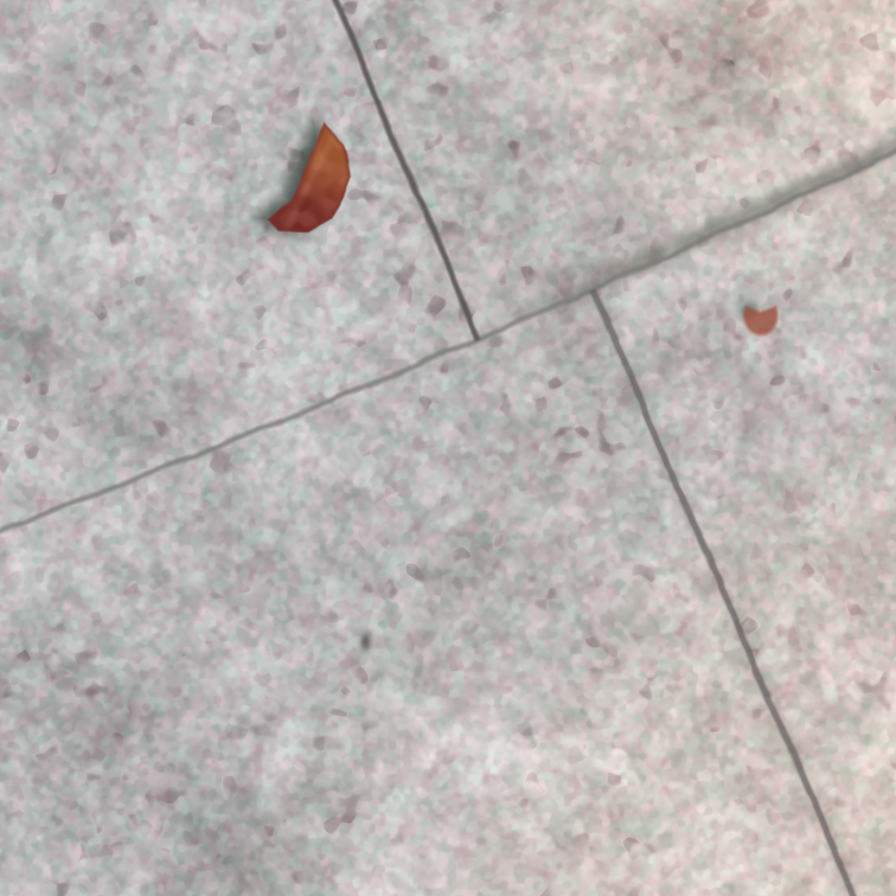
Give the GLSL for this texture, as a Shadertoy shader.

```glsl
const vec3 STONE = vec3(0.735, 0.728, 0.728);
const vec3 WARM_TINT = vec3(0.125, 0.072, 0.035);
const vec3 JOINT_DARK = vec3(0.33, 0.31, 0.31);
const vec3 JOINT_PALE = vec3(0.47, 0.47, 0.46);
const vec3 MOSS = vec3(0.47, 0.48, 0.45);
const vec3 SHADOW = vec3(0.22, 0.27, 0.24);
const vec3 LEAF_ORANGE = vec3(0.64, 0.36, 0.22);
const vec3 LEAF_RED = vec3(0.47, 0.19, 0.17);
const float GRAIN = 0.20;
const float MOTTLE = 0.022;
const float SOFTNESS = 0.0018;

// Stains: centre, radius, brightness change
const vec4 STAINS[11] = vec4[11](
    vec4(0.49, 0.33, 0.10, -0.055), vec4(0.27, 0.04, 0.09, -0.10),
    vec4(0.08, 0.20, 0.11, -0.065), vec4(0.04, 0.62, 0.06, -0.09),
    vec4(0.20, 0.55, 0.08, -0.065), vec4(0.81, 0.94, 0.07, -0.10),
    vec4(0.56, 0.80, 0.09, -0.07), vec4(0.84, 0.37, 0.06, -0.06),
    vec4(0.50, 0.18, 0.10, 0.055), vec4(0.28, 0.64, 0.10, 0.05),
    vec4(0.66, 0.57, 0.11, -0.04));

// Large leaf outline, clockwise from the tip
const vec2 LEAF[10] = vec2[10](
    vec2(0.362, 0.863), vec2(0.385, 0.838), vec2(0.392, 0.803),
    vec2(0.380, 0.770), vec2(0.371, 0.756), vec2(0.344, 0.741),
    vec2(0.311, 0.743), vec2(0.299, 0.755), vec2(0.326, 0.777),
    vec2(0.343, 0.817));

vec2 hash2(vec2 p) {
    vec3 q = fract(vec3(p.xyx) * vec3(0.1031, 0.1030, 0.0973));
    q += dot(q, q.yzx + 33.33);
    return fract((q.xx + q.yz) * q.zy);
}

// Smooth cellular noise: jittered cells blend their random values
vec2 cellNoise(vec2 p) {
    vec2 cell = floor(p), f = fract(p), sum = vec2(0.0);
    float total = 0.0;
    for (int y = -1; y <= 1; y++)
    for (int x = -1; x <= 1; x++) {
        vec2 o = vec2(x, y);
        vec2 d = o + hash2(cell + o) - f;
        float w = exp(-5.0 * dot(d, d));
        sum += w * hash2(cell + o + 71.0);
        total += w;
    }
    return sum / total - 0.5;
}

float layeredSines(vec2 p) {
    float sum = 0.0, amp = 1.0;
    for (int i = 0; i < 5; i++) {
        p += 0.7 * sin(p.yx * 1.3 + float(i));
        sum += amp * sin(p.x) * sin(p.y + 1.7);
        p = mat2(1.3, 1.1, -1.1, 1.3) * p;
        amp *= 0.65;
    }
    return sum;
}

float leafDistance(vec2 p) {
    float d = 1.0, side = 1.0;
    for (int i = 0; i < 10; i++) {
        vec2 a = LEAF[i], b = LEAF[(i + 1) % 10], e = b - a, w = p - a;
        d = min(d, length(w - e * clamp(dot(w, e) / dot(e, e), 0.0, 1.0)));
        bvec3 c = bvec3(p.y >= a.y, p.y < b.y, e.x * w.y > e.y * w.x);
        if (all(c) || !any(c)) side = -side;
    }
    return side * d;
}

float fill(float d, float soft) { return 1.0 - smoothstep(-soft, soft, d); }

void mainImage(out vec4 fragColor, in vec2 fragCoord) {
    vec2 p = fragCoord / iResolution.xy;
    float soft = max(SOFTNESS, 0.8 / iResolution.y);

    // Stone with warm light at the right
    float warmth = 0.95 * smoothstep(0.35, 1.0, p.x) * smoothstep(0.45, 1.05, p.y)
        + 0.75 * smoothstep(0.75, 1.55, p.x + 0.6 * (1.0 - p.y)) * smoothstep(0.75, 0.3, p.y);
    vec3 col = STONE + WARM_TINT * warmth;
    for (int i = 0; i < 11; i++) {
        vec2 d = (p - STAINS[i].xy) / STAINS[i].z;
        col += STAINS[i].w * exp(-dot(d, d));
    }

    // Mottling, grain and dark pits
    col += MOTTLE * layeredSines(p * 17.0);
    vec2 coarse = cellNoise(p * 34.0), mid = cellNoise(p * 72.0 + 9.0);
    vec2 fine = cellNoise(p * 140.0 + 31.0);
    col += GRAIN * (0.40 * coarse.x + 0.50 * mid.x + 0.50 * fine.x);
    col += vec3(0.045, -0.025, 0.0) * (mid.y + fine.y);
    col -= 0.13 * smoothstep(0.20, 0.45, mid.y) * smoothstep(-0.1, 0.3, coarse.y);

    // Joints: one gently curved seam, two staggered cross seams
    float wobble = 0.0012 * sin(p.x * 61.0) + 0.002 * mid.x;
    float seam = (p.y - (0.408 + 0.375 * p.x + 0.048 * p.x * p.x)) * 0.92 + wobble;
    float upper = (p.x - 0.374 - 0.423 * (1.0 - p.y)) * 0.92 + wobble;
    float lower = (p.x - 0.667 - 0.431 * (0.664 - p.y)) * 0.918 + wobble;
    float above = smoothstep(-0.002, 0.002, seam);
    float mossy = smoothstep(0.56, 0.68, p.x) * exp(-pow((seam - 0.006) / 0.012, 2.0));
    col = mix(col, MOSS, mossy * (0.60 + 0.5 * coarse.x));
    col = mix(col, JOINT_PALE, 0.75 * fill(abs(seam) - 0.0028, soft * 1.6));
    col = mix(col, JOINT_DARK, 0.85 * above * fill(abs(upper) - 0.0033, soft * 1.5));
    float lowerInk = fill(abs(lower) - 0.0032, soft * 1.6) + 0.25 * exp(-abs(lower) / 0.007);
    col = mix(col, JOINT_DARK + 0.05, 0.72 * (1.0 - above) * min(lowerInk, 1.0));

    // Large leaf and its shadow
    float leaf = leafDistance(p) + 0.002 * mid.x;
    float shade = fill(leafDistance(p + vec2(0.013, -0.002)), 0.016);
    col = mix(col, SHADOW, 0.82 * shade);
    float lift = smoothstep(0.745, 0.84, p.y + 0.35 * (p.x - 0.35));
    vec3 skin = mix(LEAF_RED, LEAF_ORANGE, lift) + 0.10 * mid.x;
    float vein = p.x - 0.325 - 0.50 * (p.y - 0.755);
    skin += 0.05 * exp(-pow(vein / 0.005, 2.0));
    skin = mix(skin, LEAF_RED, 0.55 * smoothstep(-0.007, 0.0, leaf));
    col = mix(col, skin, fill(leaf, soft));

    // Small leaf and a dark fleck
    vec2 q = p - vec2(0.849, 0.648);
    float scrap = max(length(q * vec2(1.0, 0.85)) - 0.019, q.y - 0.004 - 0.35 * abs(q.x));
    col = mix(col, SHADOW + 0.12, 0.75 * exp(-dot(q + vec2(0.013, -0.006), q + vec2(0.013, -0.006)) / 0.00012));
    col = mix(col, mix(LEAF_RED, LEAF_ORANGE, 0.4) + 0.07, 0.85 * fill(scrap, soft * 1.8));
    vec2 fleck = (p - vec2(0.408, 0.284)) / vec2(0.006, 0.010);
    col = mix(col, JOINT_DARK, 0.75 * exp(-dot(fleck, fleck)));

    fragColor = vec4(clamp(col, 0.0, 1.0), 1.0);
}
```
